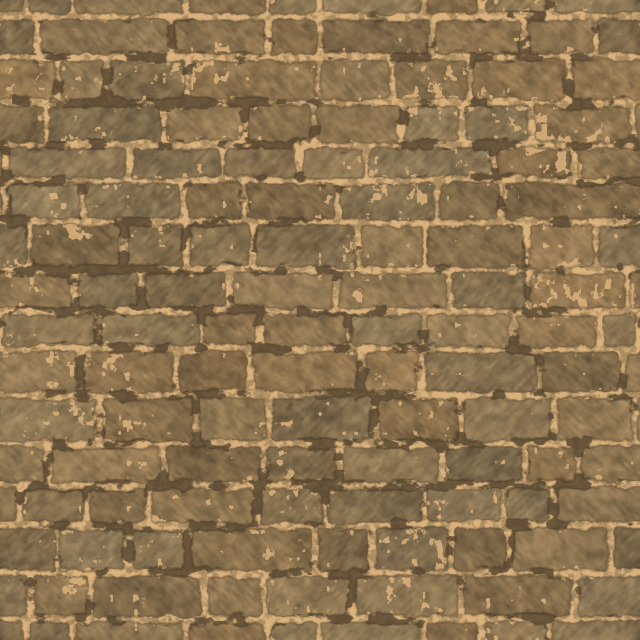
Reproduce this texture procedurally as a Shadertoy shader.

```glsl
// Weathered wall of brown bricks in 15 uneven courses of seven or eight bricks.
// Each pixel finds its brick, measures a ragged rounded box distance, and
// layers brick grain, pale flecks, sandy mortar and soot from tiling noise.

const float TAU = 6.28319;
const float COURSES = 15.0;
const float JOINT_HALF_WIDTH = 0.0052;
const vec3 BRICK = vec3(0.535, 0.445, 0.312);
const vec3 MORTAR_DULL = vec3(0.67, 0.55, 0.38);
const vec3 MORTAR_PALE = vec3(0.86, 0.70, 0.49);
const vec3 SOOT = vec3(0.31, 0.25, 0.17);

float hash(vec2 p) {
    return fract(sin(dot(p, vec2(127.1, 311.7))) * 43758.5453);
}

// Value noise that repeats after "period" cells
float noise(vec2 p, vec2 period) {
    vec2 i = floor(p), f = fract(p);
    f = f * f * (3.0 - 2.0 * f);
    vec2 a = mod(i, period), b = mod(i + 1.0, period);
    return mix(mix(hash(a), hash(vec2(b.x, a.y)), f.x),
               mix(hash(vec2(a.x, b.y)), hash(b), f.x), f.y);
}

// Four octaves of noise, "cells" across the unit square, result 0 to 1
float fbm(vec2 uv, vec2 cells) {
    float sum = 0.0, weight = 0.533;
    for (int k = 0; k < 4; k++) {
        sum += weight * noise(uv * cells, cells);
        cells *= 2.0;
        weight *= 0.5;
    }
    return sum;
}

// Height of the joint below a course; two waves make the courses uneven
float courseEdge(float row) {
    return 0.044 + row / COURSES - 0.0065 * cos(TAU * row / COURSES)
         + 0.0059 * cos(TAU * 4.0 * (row - 2.0) / COURSES);
}

// Position of the joint left of a brick
float brickEdge(float col, float row, float count, float shift) {
    float jitter = hash(vec2(mod(col, count), row + 20.0)) - 0.5;
    return (col + shift + 0.6 * jitter) / count;
}

float roundedBox(vec2 p, vec2 halfSize, float radius) {
    vec2 q = abs(p) - halfSize + radius;
    return length(max(q, 0.0)) + min(max(q.x, q.y), 0.0) - radius;
}

// Distance to the brick around p (negative inside); also gives its identity
float brickDistance(vec2 p, out vec2 id) {
    float row = floor((p.y - 0.044) * COURSES);
    if (p.y < courseEdge(row)) row--;
    else if (p.y >= courseEdge(row + 1.0)) row++;
    float bottom = courseEdge(row), top = courseEdge(row + 1.0);

    row = mod(row, COURSES);
    float count = 7.0 + step(0.63, hash(vec2(row, 3.0)));
    float shift = 0.5 * mod(row, 2.0) + 0.35 * hash(vec2(row, 7.0));
    float col = floor(p.x * count - shift);
    if (p.x < brickEdge(col, row, count, shift)) col--;
    else if (p.x >= brickEdge(col + 1.0, row, count, shift)) col++;
    float left = brickEdge(col, row, count, shift);
    float right = brickEdge(col + 1.0, row, count, shift);

    id = vec2(mod(col, count), row);
    vec2 low = vec2(left, bottom), high = vec2(right, top);
    return roundedBox(p - 0.5 * (low + high),
                      0.5 * (high - low) - JOINT_HALF_WIDTH, 0.006);
}

// Brick face: own tone and tint, mottled grain and slanted tool strokes
vec3 brickColor(vec2 uv, vec2 id) {
    float tone = hash(id + 41.0), tint = hash(id + 73.0);
    float slant = tint > 0.5 ? 1.0 : -1.0;
    vec2 strokeCells = vec2(50.0, 150.0);
    vec2 slanted = vec2(uv.x + slant * uv.y, uv.y - slant * uv.x);
    float strokes = noise(slanted * strokeCells, strokeCells);
    float grain = fbm(uv, vec2(75.0));
    float blotch = fbm(uv, vec2(14.0));
    float shade = 1.0 + 0.17 * (tone - 0.5) + 0.42 * (grain - 0.5)
                + 0.16 * (strokes - 0.5) + 0.22 * (blotch - 0.5);
    return BRICK * shade * mix(vec3(1.02, 0.99, 0.96), vec3(0.98, 1.01, 1.04), tint);
}

void mainImage(out vec4 fragColor, in vec2 fragCoord) {
    vec2 uv = fragCoord / iResolution.xy;
    float blur = 0.0006 + 0.7 / iResolution.y;

    // Bend the joints gently, then fray the brick outline
    vec2 bend = vec2(noise(uv * 14.0, vec2(14.0)), noise(uv * 11.0, vec2(11.0))) - 0.5;
    vec2 id;
    float d = brickDistance(uv + 0.005 * bend, id);
    d += 0.011 * (fbm(uv, vec2(45.0)) - 0.5) + 0.006 * (fbm(uv, vec2(130.0)) - 0.5);

    // Pale flecks gather in clusters and toward the brick rims
    float rim = smoothstep(-0.012, 0.0, d);
    float cluster = fbm(uv, vec2(9.0)) + 0.15 * (hash(id + 11.0) - 0.5);
    float fleck = fbm(uv, vec2(80.0, 65.0)) + 0.5 * (cluster - 0.5) + 0.05 * rim;
    vec3 color = brickColor(uv, id);
    color = mix(color, MORTAR_PALE, 0.85 * smoothstep(0.75, 0.81, fleck));

    // Sandy mortar in the joints
    vec3 mortar = mix(MORTAR_DULL, MORTAR_PALE, smoothstep(0.3, 0.6, fbm(uv, vec2(110.0))));
    color = mix(color, mortar, smoothstep(-blur, blur, d));

    // Thin shadow on the outline and patchy soot along the joints
    float outline = exp(-d * d / 0.000004);
    float patches = fbm(uv, vec2(32.0, 44.0)) + 0.4 * (fbm(uv, vec2(7.0)) - 0.5);
    float soot = smoothstep(0.52, 0.62, patches) * smoothstep(-0.006, -0.001, d);
    color = mix(color, SOOT, max(0.4 * outline, 0.8 * soot));

    fragColor = vec4(color, 1.0);
}
```
